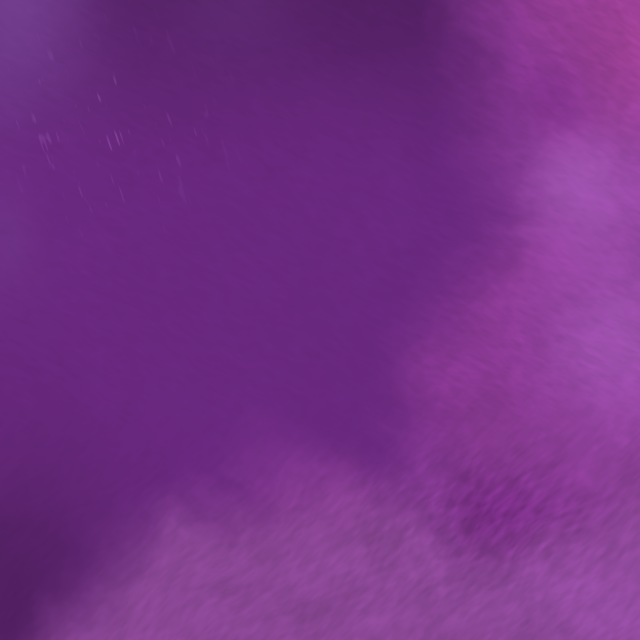
Reproduce this texture procedurally as a Shadertoy shader.

```glsl
// Soft magenta and violet powder clouds drifting over a deep purple backdrop.
// Cloud edges are curves bent by fractal noise; tinted pools vary the colour,
// and stretched noise adds fine fibres and a few pale scratches.

const vec3 PURPLE  = vec3(0.415, 0.160, 0.500);
const vec3 SHADOW  = vec3(0.315, 0.122, 0.375);
const vec3 HAZE    = vec3(0.450, 0.245, 0.560);
const vec3 MAGENTA = vec3(0.540, 0.222, 0.575);
const vec3 VIOLET  = vec3(0.612, 0.315, 0.675);
const vec3 MAUVE   = vec3(0.535, 0.275, 0.575);
const vec3 PLUM    = vec3(0.450, 0.150, 0.500);
const vec3 ROSE    = vec3(0.640, 0.260, 0.590);

float hash(vec2 cell) {
    uvec2 q = uvec2(ivec2(cell)) * uvec2(1597u, 3812u);
    uint n = (q.x ^ (q.y * 2531u)) * 747796u;
    n = (n ^ (n >> 15u)) * 277803u;
    n = (n ^ (n >> 13u)) * 668265u;
    return float((n ^ (n >> 16u)) & 65535u) / 65535.0;
}

float noise(vec2 p) {
    vec2 i = floor(p), f = fract(p);
    f = f * f * (3.0 - 2.0 * f);
    return mix(mix(hash(i), hash(i + vec2(1, 0)), f.x),
               mix(hash(i + vec2(0, 1)), hash(i + vec2(1, 1)), f.x), f.y);
}

mat2 rotation(float angle) {
    float c = cos(angle), s = sin(angle);
    return mat2(c, s, -s, c);
}

// Fractal noise centred on zero, roughly -0.5 to 0.5
float fbm(vec2 p, int octaves) {
    float sum = 0.0, amplitude = 0.5;
    for (int i = 0; i < octaves; i++) {
        sum += amplitude * (noise(p) - 0.5);
        p = rotation(0.6) * p * 2.03 + 17.3;
        amplitude *= 0.5;
    }
    return sum;
}

// Soft elliptical pool, 1 at its centre
float pool(vec2 p, vec2 centre, vec2 radius) {
    vec2 d = (p - centre) / radius;
    return exp(-dot(d, d));
}

// Noise drawn out along one direction, centred on zero
float fibres(vec2 p, float angle, vec2 frequency) {
    vec2 q = rotation(-angle) * p * frequency + 40.0;
    return 0.65 * noise(q) + 0.35 * noise(q * 1.9 + 9.0) - 0.5;
}

float smoothMax(float a, float b, float k) {
    float h = max(k - abs(a - b), 0.0) / k;
    return max(a, b) + 0.25 * h * h * k;
}

// Signed depth into the cloud bank at the right and along the bottom
float cloudDepth(vec2 p) {
    float edge = mix(0.64, 0.735, smoothstep(0.46, 0.70, p.y));
    float crest = 0.30 - 1.6 * (p.x - 0.48) * (p.x - 0.48);
    return smoothMax(p.x - edge, crest - p.y, 0.06);
}

vec3 backdrop(vec2 p) {
    float top = smoothstep(0.68, 1.02, p.y) * smoothstep(-0.1, 0.2, p.x);
    float corner = pool(p, vec2(0.0, 0.06), vec2(0.17, 0.22));
    vec3 colour = mix(PURPLE, SHADOW, max(0.85 * top, 0.95 * corner));
    colour = mix(colour, HAZE, 0.95 * pool(p, vec2(0.02, 0.97), vec2(0.12, 0.14)));
    colour = mix(colour, HAZE, 0.25 * pool(p, vec2(0.35, 0.96), vec2(0.09, 0.08)));
    return mix(colour, HAZE, 0.35 * pool(p, vec2(0.0, 0.62), vec2(0.06, 0.10)));
}

vec3 cloudColour(vec2 p) {
    vec3 colour = mix(MAUVE, MAGENTA, smoothstep(0.12, 0.38, p.y));
    colour = mix(colour, VIOLET, pool(p, vec2(0.90, 0.71), vec2(0.13, 0.13)));
    colour = mix(colour, VIOLET, 0.9 * pool(p, vec2(0.98, 0.46), vec2(0.13, 0.15)));
    colour = mix(colour, ROSE, 0.8 * pool(p, vec2(1.0, 0.95), vec2(0.15, 0.13)));
    colour = mix(colour, VIOLET, 0.6 * pool(p, vec2(0.97, 0.05), vec2(0.18, 0.09)));
    colour = mix(colour, PLUM, 0.75 * pool(p, vec2(0.80, 0.21), vec2(0.12, 0.07)));
    return mix(colour, PLUM, 0.45 * pool(p, vec2(0.84, 0.85), vec2(0.06, 0.05)));
}

void mainImage(out vec4 fragColor, in vec2 fragCoord) {
    vec2 uv = fragCoord / iResolution.xy;

    // Billowing displacement
    vec2 drift = vec2(fbm(uv * 5.0 + 3.0, 5), fbm(uv * 5.0 + 31.0, 5));
    vec2 bent = uv + 0.11 * drift;
    float wisps = fbm(uv * 9.0 + 2.5 * drift + 60.0, 5);

    // Cloud bank over the backdrop
    float depth = cloudDepth(bent) + 0.09 * wisps;
    float cover = smoothstep(-0.07, 0.12, depth);
    vec3 colour = mix(backdrop(bent), cloudColour(bent), cover);
    colour *= 1.0 + wisps * mix(0.04, 0.18, cover);

    // Fine fibres, sloping down in the upper part and up in the lower part
    float falling = fibres(uv + 0.02 * drift, -0.45, vec2(55.0, 150.0));
    float rising = fibres(uv + 0.03 * drift, 0.75, vec2(50.0, 130.0));
    float grain = mix(rising, falling, smoothstep(0.25, 0.45, uv.y));
    float rough = 0.045 + 0.075 * cover
                + 0.16 * pool(uv, vec2(0.78, 0.19), vec2(0.14, 0.09))
                - 0.06 * cover * pool(uv, vec2(0.90, 0.66), vec2(0.12, 0.22));
    colour *= 1.0 + grain * rough;

    // Pale scratches at the upper left
    float scratch = smoothstep(0.22, 0.42, fibres(uv, -1.25, vec2(32.0, 150.0)));
    float patchy = pool(uv, vec2(0.16, 0.80), vec2(0.14, 0.12));
    colour += vec3(0.10, 0.09, 0.11) * scratch * patchy;

    fragColor = vec4(clamp(colour, 0.0, 1.0), 1.0);
}
```
